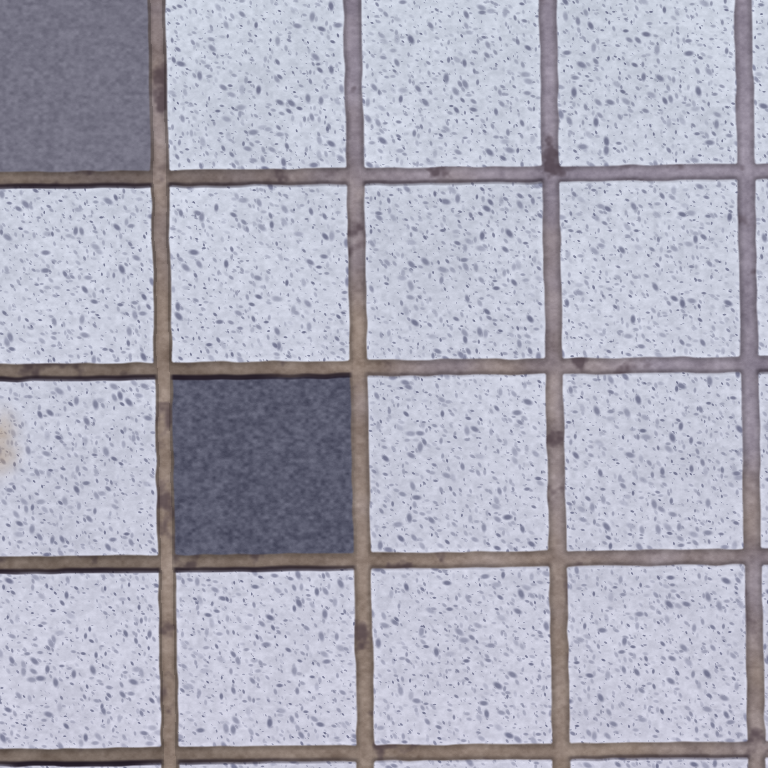
Reproduce this texture procedurally as a three.js fragment shader.

```glsl
// Speckled pale square tiles with two slate ones, set in worn brown grout.
varying vec2 vUv;

float hash(vec2 p) {
  vec3 q = fract(vec3(p.xyx) * 0.1031);
  q += dot(q, q.yzx + 33.33);
  return fract((q.x + q.y) * q.z);
}

float noise(vec2 p) {
  vec2 i = floor(p);
  vec2 f = fract(p);
  f = f * f * (3.0 - 2.0 * f);
  return mix(mix(hash(i), hash(i + vec2(1.0, 0.0)), f.x),
             mix(hash(i + vec2(0.0, 1.0)), hash(i + 1.0), f.x), f.y);
}

float fbm(vec2 p) {
  float sum = 0.0;
  float amp = 0.5;
  for (int i = 0; i < 4; i++) {
    sum += amp * noise(p);
    p = p * 2.03 + 17.3;
    amp *= 0.5;
  }
  return sum / 0.9375;
}

// Jittered elongated flecks, one candidate per grid cell
float flecks(vec2 p) {
  vec2 cell = floor(p);
  float cover = 0.0;
  for (int y = -1; y <= 1; y++) {
    for (int x = -1; x <= 1; x++) {
      vec2 c = cell + vec2(float(x), float(y));
      vec2 d = p - c - vec2(hash(c + 3.7), hash(c + 41.2));
      float angle = -0.8 + 1.8 * (hash(c + 71.9) - 0.5);
      d = vec2(dot(d, vec2(cos(angle), sin(angle))),
               dot(d, vec2(-sin(angle), cos(angle))));
      float size = mix(0.13, 0.42, pow(hash(c + 97.1), 2.0));
      float spot = 1.0 - smoothstep(size * 0.35, size * 1.25, length(d * vec2(0.7, 1.25)));
      cover = max(cover, spot * mix(0.25, 1.0, hash(c + 13.5)) * step(0.3, hash(c + 57.3)));
    }
  }
  return cover;
}

void main() {
  vec2 uv = vUv;

  // Slightly skewed grid
  vec2 pitch = vec2(0.2545, 0.2506);
  vec2 grid = vec2(uv.x - 0.222 + 0.018 * uv.y, uv.y - 0.0143 - 0.0105 * uv.x) / pitch;
  vec2 id = floor(grid);
  vec2 p = (fract(grid) - 0.5) * pitch;
  p += 0.0025 * (vec2(noise(uv * 45.0), noise(uv * 45.0 + 80.0)) - 0.5);

  // Rounded tile outline
  vec2 halfTile = pitch * 0.5 - vec2(0.0115, 0.0103);
  vec2 q = abs(p) - halfTile + 0.003;
  float dist = length(max(q, 0.0)) + min(max(q.x, q.y), 0.0) - 0.003;
  float tileMask = 1.0 - smoothstep(-0.0016, 0.0018, dist);

  float slate = 1.0 - step(0.5, distance(id, vec2(0.0, 1.0)));
  float paleSlate = 1.0 - step(0.5, distance(id, vec2(-1.0, 3.0)));
  float grain = fbm(uv * vec2(150.0, 190.0)) - 0.5;

  // Pale tile with blue-grey flecks
  vec3 pale = mix(vec3(0.785, 0.785, 0.85), vec3(0.785, 0.81, 0.865), uv.y);
  pale += 0.025 * (hash(id + 20.0) - 0.5) + 0.06 * (fbm(uv * 12.0) - 0.5) + 0.13 * grain;
  vec3 fleckColor = vec3(0.36, 0.37, 0.48);
  float speckle = 0.8 * flecks(uv * 78.0 + id * 5.0);
  speckle = max(speckle, 0.45 * flecks(uv * 125.0 + 30.0));
  vec3 tile = mix(pale, fleckColor, speckle);

  // Rust stain at the left edge
  float stain = 1.0 - smoothstep(0.005, 0.05, length((uv - vec2(0.0, 0.425)) * vec2(1.2, 0.8)));
  tile = mix(tile, vec3(0.7, 0.62, 0.54), 0.65 * stain * fbm(uv * 40.0 + 5.0) * 1.5);

  // Slate tiles with a fine matte grain
  float matte = grain + 0.6 * (noise(uv * vec2(190.0, 230.0) + 9.0) - 0.5);
  tile = mix(tile, vec3(0.345, 0.35, 0.42) + 0.15 * matte, slate);
  tile = mix(tile, vec3(0.455, 0.45, 0.51) + 0.10 * matte, paleSlate);

  // Light rim along the tile edges
  tile += 0.03 * smoothstep(-0.008, -0.002, dist) * (1.0 - slate - paleSlate);

  // Grout: brown at lower left, mauve towards the upper right
  float mauve = smoothstep(0.75, 1.6, uv.x + uv.y + 0.7 * (fbm(uv * 9.0) - 0.5));
  vec3 grout = mix(vec3(0.53, 0.47, 0.435), vec3(0.53, 0.50, 0.555), mauve);
  grout += 0.2 * (fbm(uv * 32.0 + 4.0) - 0.5) + 0.12 * grain;
  grout *= 0.86 + 0.2 * smoothstep(0.0, 0.009, dist);
  grout = mix(grout, vec3(0.27, 0.22, 0.25), 0.65 * smoothstep(0.62, 0.8, fbm(uv * 28.0 + 60.0)));

  // Dirty horizontal joints on the left
  float joint = step(abs(p.x), halfTile.x + 0.004);
  float leftward = 1.0 - smoothstep(0.1, 0.6, uv.x);
  grout *= 1.0 - 0.17 * joint * leftward;

  vec3 color = mix(grout, tile, tileMask);

  // Shadow under each joint
  float lip = p.y - halfTile.y;
  float shadow = smoothstep(-0.004, -0.001, lip) * (1.0 - smoothstep(0.002, 0.006, lip));
  shadow *= 1.0 - smoothstep(halfTile.x - 0.002, halfTile.x + 0.005, abs(p.x));
  float depth = 0.12 + 0.6 * leftward + 0.4 * slate + 0.25 * step(0.7, hash(id + 8.0));
  depth *= 0.65 + 0.6 * noise(uv * 24.0);
  color = mix(color, vec3(0.13, 0.10, 0.14), shadow * min(depth, 0.95));

  gl_FragColor = vec4(clamp(color, 0.0, 1.0), 1.0);
}
```
